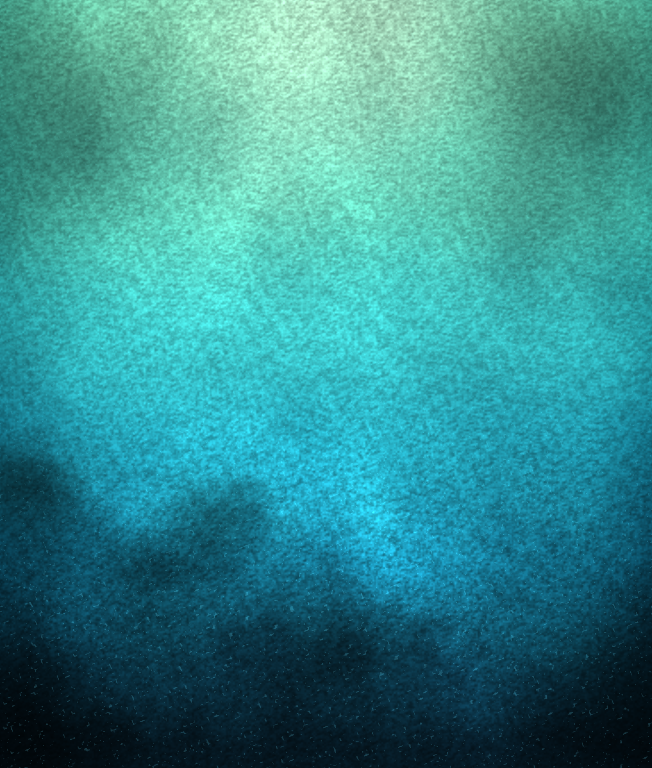
Give the GLSL for this background, as a WebGL 1 fragment shader.

```glsl
precision highp float;
// Weathered teal backdrop: a pale mint glow at the top sinks through cyan to near black.
// A vertical colour ramp is shaded by soft blotches and cloudy noise,
// then covered with fine leathery grain and tiny pale flecks.

uniform vec2 u_resolution;

float hash(vec2 p) {
  return fract(sin(dot(p, vec2(127.1, 311.7))) * 43758.5453);
}

float noise(vec2 p) {
  vec2 cell = floor(p), f = fract(p);
  f = f * f * (3.0 - 2.0 * f);
  return mix(mix(hash(cell), hash(cell + vec2(1.0, 0.0)), f.x),
             mix(hash(cell + vec2(0.0, 1.0)), hash(cell + 1.0), f.x), f.y);
}

// Layered noise, centred on zero
float clouds(vec2 p) {
  float sum = 0.0, weight = 0.5;
  for (int i = 0; i < 5; i++) {
    sum += weight * (noise(p) - 0.5);
    p = mat2(1.6, 1.2, -1.2, 1.6) * p + 7.3;
    weight *= 0.55;
  }
  return sum;
}

// Soft elliptical spot
float spot(vec2 uv, vec2 centre, vec2 radius) {
  vec2 d = (uv - centre) / radius;
  return exp(-dot(d, d));
}

vec3 depthColour(float y) {
  vec3 c = mix(vec3(0.02, 0.09, 0.13), vec3(0.04, 0.20, 0.27), smoothstep(0.0, 0.13, y));
  c = mix(c, vec3(0.08, 0.46, 0.57), smoothstep(0.10, 0.30, y));
  c = mix(c, vec3(0.14, 0.64, 0.72), smoothstep(0.26, 0.44, y));
  c = mix(c, vec3(0.25, 0.79, 0.79), smoothstep(0.40, 0.60, y));
  c = mix(c, vec3(0.38, 0.85, 0.75), smoothstep(0.56, 0.76, y));
  return mix(c, vec3(0.46, 0.83, 0.68), smoothstep(0.74, 0.98, y));
}

void main() {
  vec2 uv = gl_FragCoord.xy / u_resolution;
  vec2 p = gl_FragCoord.xy / u_resolution.y;
  float stain = clouds(p * vec2(8.0, 6.0));
  float lower = 1.0 - smoothstep(0.2, 0.55, uv.y);

  // Ramp with a ragged transition into the dark
  vec3 colour = depthColour(uv.y + stain * mix(0.05, 0.16, lower));

  // Pale light spilling from the top centre
  vec2 warped = uv + 0.12 * vec2(stain, clouds(p * 9.0 + 20.0));
  float glow = spot(warped, vec2(0.52, 1.02), vec2(0.25, 0.18));
  glow += 0.3 * spot(warped, vec2(0.45, 0.82), vec2(0.24, 0.14));
  colour = mix(colour, vec3(0.80, 0.97, 0.85), 0.72 * min(glow, 1.0));

  // Dark blotches
  float shade = 0.36 * spot(warped, vec2(0.87, 0.88), vec2(0.15, 0.13));
  shade += 0.30 * spot(warped, vec2(0.06, 0.82), vec2(0.16, 0.14));
  shade += 0.14 * spot(warped, vec2(0.74, 0.71), vec2(0.10, 0.07));
  shade += 0.50 * spot(warped, vec2(0.03, 0.35), vec2(0.10, 0.07));
  shade += 0.46 * spot(warped, vec2(0.24, 0.23), vec2(0.11, 0.08));
  shade += 0.32 * spot(warped, vec2(0.35, 0.31), vec2(0.07, 0.06));
  shade += 0.35 * spot(warped, vec2(0.52, 0.15), vec2(0.10, 0.06));
  shade += 0.55 * spot(warped, vec2(1.00, 0.08), vec2(0.16, 0.20));
  shade += 0.55 * spot(warped, vec2(0.00, 0.06), vec2(0.18, 0.18));

  // Lighter patches
  float lift = 0.28 * spot(warped, vec2(0.44, 0.38), vec2(0.14, 0.07));
  lift += 0.24 * spot(warped, vec2(0.17, 0.34), vec2(0.09, 0.06));
  lift += 0.24 * spot(warped, vec2(0.62, 0.25), vec2(0.12, 0.08));
  lift += 0.40 * spot(warped, vec2(0.15, 0.20), vec2(0.08, 0.06));
  lift += 0.40 * spot(warped, vec2(0.72, 0.07), vec2(0.06, 0.07));
  lift += 0.10 * spot(warped, vec2(0.58, 0.62), vec2(0.16, 0.12));
  colour *= (1.0 - min(shade, 0.85)) * (1.0 + lift) * (1.0 + 0.35 * stain);

  // Darkened, bluer sides
  float side = pow(abs(uv.x * 2.0 - 1.0), 3.0);
  colour *= 1.0 - side * vec3(0.42, 0.24, 0.20);

  // Slanted leathery grain in two sizes
  vec2 slant = vec2(p.x + 0.4 * p.y, p.y - 0.4 * p.x);
  float grain = noise(slant * vec2(190.0, 270.0)) - 0.5;
  grain += 0.7 * (noise(p * 430.0 + 31.0) - 0.5);
  colour *= 1.0 + grain * mix(0.26, 0.42, lower);

  // Sparse pale flecks, strongest in the dark part
  float fleck = smoothstep(0.80, 0.98, noise(slant * 310.0 + 57.0));
  colour += fleck * vec3(0.10, 0.20, 0.22) * mix(0.25, 0.8, lower);

  gl_FragColor = vec4(clamp(colour, 0.0, 1.0), 1.0);
}
```
